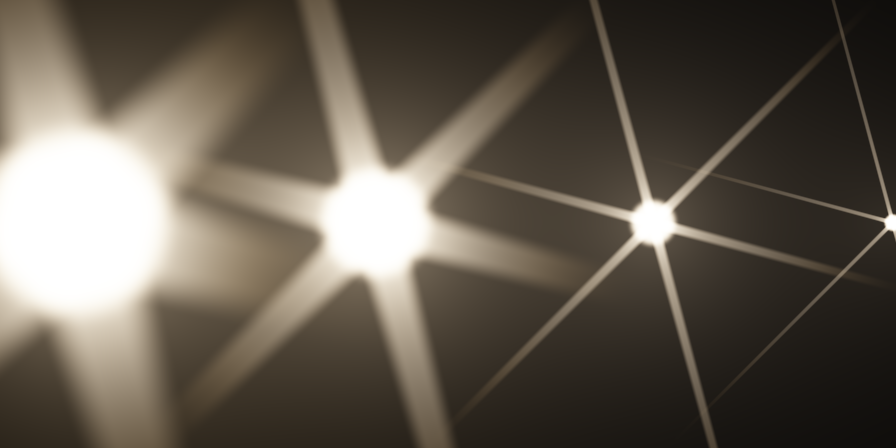
Reproduce this background procedurally as a Shadertoy shader.

```glsl
// Four warm six-pointed star flares in a row, from wide and blurred to small and sharp.

const int STARS = 4;
const float ROW_Y = 0.503;                                 // height of the row
const vec4 STAR_X = vec4(0.169, 0.839, 1.458, 1.993);      // in canvas heights
const vec4 CORE_RADIUS = vec4(0.155, 0.092, 0.038, 0.014);
const vec4 RAY_WIDTH = vec4(0.105, 0.046, 0.011, 0.0045);  // half widths
const vec4 RAY_POWER = vec4(1.35, 1.5, 1.35, 0.9);
const vec4 GLOW_POWER = vec4(1.3, 0.85, 0.42, 0.16);
const vec3 RAY_REACH = vec3(0.22, 0.26, 0.33);             // per axis
const vec3 RAY_ANGLE = radians(vec3(-15.0, 45.0, 105.0));
const float GLOW_REACH = 0.22;
const float CORE_POWER = 6.0;
const float SPIKE_POWER = 6.0;
const vec3 WARM_LIGHT = vec3(1.0, 0.87, 0.71);
const vec3 EMBER_LIGHT = vec3(1.0, 0.72, 0.38);
const vec3 LEFT_HAZE = vec3(0.060, 0.044, 0.020);
const vec3 RIGHT_HAZE = vec3(0.027, 0.024, 0.021);

// One bar of light through the star, fading and reddening outward
vec3 rayLight(vec2 p, float angle, float reach, float width, float radius, float power) {
    vec2 axis = vec2(cos(angle), sin(angle));
    float along = abs(dot(p, axis));
    float across = abs(axis.x * p.y - axis.y * p.x);
    float halfWidth = max(width * (1.0 - 0.3 * along), 1.0 / iResolution.y);
    float profile = 1.0 - smoothstep(0.35 * halfWidth, 1.45 * halfWidth, across);
    float tail = 1.0 - smoothstep(1.5 * reach, 2.8 * reach, along);
    float beam = power * exp(-along / reach) * tail;
    float spike = SPIKE_POWER * exp(-along / (0.7 * radius));
    vec3 tint = mix(WARM_LIGHT, EMBER_LIGHT, smoothstep(reach, 2.6 * reach, along));
    return tint * profile * (beam + spike);
}

// Saturated core with a soft rim, plus a broad halo
float coreLight(float dist, float radius, float glowPower) {
    float disc = 1.0 - smoothstep(0.75 * radius, 1.7 * radius, dist);
    return CORE_POWER * disc * disc + glowPower * exp(-dist / GLOW_REACH);
}

void mainImage(out vec4 fragColor, in vec2 fragCoord) {
    vec2 p = fragCoord / iResolution.y;
    vec3 light = mix(LEFT_HAZE, RIGHT_HAZE, smoothstep(0.3, 1.7, p.x));

    for (int i = 0; i < STARS; i++) {
        vec2 q = p - vec2(STAR_X[i], ROW_Y);
        light += WARM_LIGHT * coreLight(length(q), CORE_RADIUS[i], GLOW_POWER[i]);
        for (int k = 0; k < 3; k++) {
            light += rayLight(q, RAY_ANGLE[k], RAY_REACH[k], RAY_WIDTH[i],
                              CORE_RADIUS[i], RAY_POWER[i]);
        }
    }

    // Film-like exposure curve
    fragColor = vec4(1.0 - exp(-light), 1.0);
}
```
